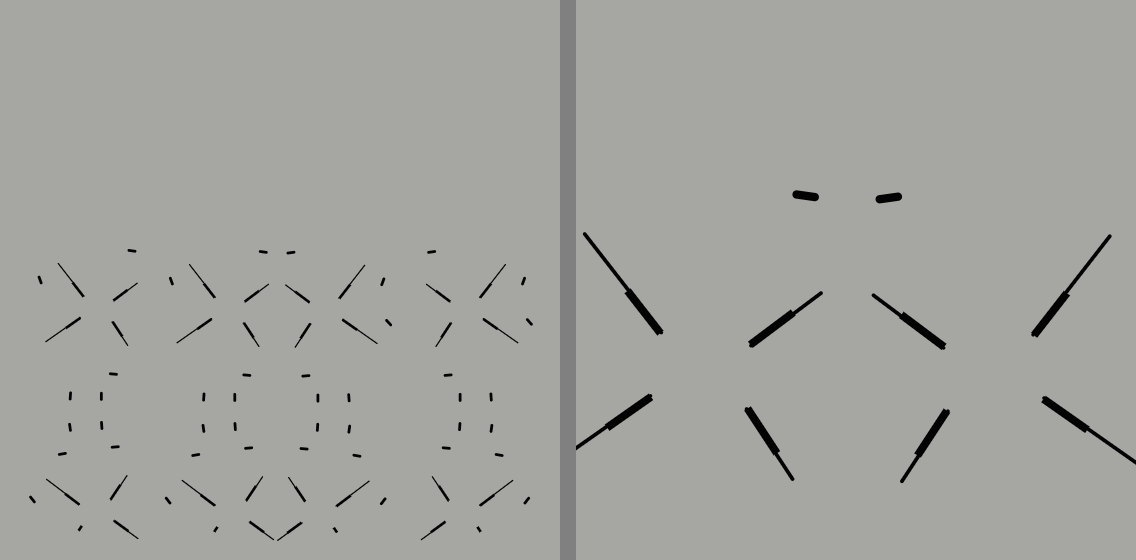
Left, the full canvas; right, a detail of the centre.
Give the GLSL for this pattern, as a Shadertoy shader.

```glsl
// Dark dashes on plain grey: three rows of marks (star, ring of ticks, star)
// repeated in four columns, the right pair mirroring the left. Each motif is a
// distance field; column spacing widens slightly from row to row.

#define UNITS 768.0                      // canvas divisions used for all lengths
#define GROUND vec3(0.65, 0.65, 0.64)
#define INK vec3(0.01)
#define ROW_TOP 343.0                    // height of the first row
#define ROW_STEP 140.0
#define COLUMN_X 315.0                   // inner left column
#define MIRROR_X 380.0
#define PITCH vec2(180.0, 193.0)         // column spacing: left, right
#define PITCH_DRIFT vec2(3.0, 2.0)       // added to the spacing per row
#define THIN 0.85                        // half widths
#define THICK 1.8
#define BAR_LENGTH 24.5                  // heavy inner part of a spoke

float capsule(vec2 p, vec2 a, vec2 b, float radius) {
    vec2 ab = b - a;
    float t = clamp(dot(p - a, ab) / dot(ab, ab), 0.0, 1.0);
    return length(p - a - ab * t) - radius;
}

float box(vec2 p, vec2 halfSize) {
    vec2 d = abs(p) - halfSize;
    return length(max(d, 0.0)) + min(max(d.x, d.y), 0.0);
}

// Coordinates along and across a direction
vec2 alongAcross(vec2 p, vec2 dir) {
    return vec2(dot(p, dir), dot(p, vec2(-dir.y, dir.x)));
}

// Thin line with a heavier bar on its inner end, set slightly to one side
float spoke(vec2 p, vec2 inner, vec2 outer) {
    vec2 q = alongAcross(p - inner, normalize(outer - inner));
    float bar = box(q - vec2(0.5 * BAR_LENGTH, 0.5), vec2(0.5 * BAR_LENGTH, THICK));
    return min(bar, capsule(p, inner, outer, THIN));
}

// Short round-ended dash
float tick(vec2 p, vec2 center, float degrees) {
    float a = radians(degrees);
    vec2 reach = 4.2 * vec2(cos(a), sin(a));
    return capsule(p, center - reach, center + reach, THICK + 0.1);
}

float upperStar(vec2 p, float side) {
    float d = spoke(p, vec2(-20, 17), vec2(-55, 62));
    d = min(d, spoke(p, vec2(21, 11), vec2(53, 35)));
    d = min(d, spoke(p, vec2(-25, -12), vec2(-72, -45)));
    d = min(d, spoke(p, vec2(19, -18), vec2(40, -50)));
    d = min(d, tick(p, vec2(-80, 39.5), -70.0));
    d = min(d, tick(p, vec2(46, 79.5), -8.0));
    // Extra tick on the mirrored side only
    return side > 0.5 ? min(d, tick(p, vec2(-88, -16.5), 48.0)) : d;
}

float tickRing(vec2 p) {
    float d = tick(p, vec2(23.5, 50.5), -5.0);
    d = min(d, tick(p, vec2(-35.5, 20.5), 86.0));
    d = min(d, tick(p, vec2(7, 20), 90.0));
    d = min(d, tick(p, vec2(-36, -22.5), 98.0));
    d = min(d, tick(p, vec2(7.5, -20), 94.0));
    d = min(d, tick(p, vec2(-46.5, -59), 10.0));
    return min(d, tick(p, vec2(26, -49.5), 5.0));
}

float lowerStar(vec2 p) {
    float d = spoke(p, vec2(-20, 12), vec2(-65, 46));
    d = min(d, spoke(p, vec2(23, 18), vec2(45, 51)));
    d = min(d, spoke(p, vec2(27, -11), vec2(60, -35)));
    d = min(d, tick(p, vec2(-84.5, 18.5), -52.0));
    // Stubby square-ended dash
    vec2 q = alongAcross(p - vec2(-19, -21), normalize(vec2(4, 6)));
    return min(d, box(q, vec2(4.0, THICK)));
}

void mainImage(out vec4 fragColor, in vec2 fragCoord) {
    vec2 p = fragCoord / iResolution.xy * UNITS;
    float pixel = UNITS / iResolution.y;
    float d = UNITS;

    for (int row = 0; row < 3; row++) {
        float r = float(row);
        vec2 pitch = PITCH + PITCH_DRIFT * r;
        for (int column = 0; column < 4; column++) {
            float side = float(column / 2);      // 0 left, 1 mirrored right
            float outer = float(column % 2);     // 0 inner, 1 outer
            float x = mix(p.x, 2.0 * (MIRROR_X - r) - p.x, side);
            float lift = outer * mix(1.5, 1.0, side) - side;
            vec2 q = vec2(x - COLUMN_X + outer * mix(pitch.x, pitch.y, side),
                          p.y - ROW_TOP + ROW_STEP * r - lift);
            float motif = row == 0 ? upperStar(q, side)
                        : row == 1 ? tickRing(q) : lowerStar(q);
            d = min(d, motif);
        }
    }

    float coverage = clamp(0.5 - d / pixel, 0.0, 1.0);
    fragColor = vec4(mix(GROUND, INK, coverage), 1.0);
}
```
